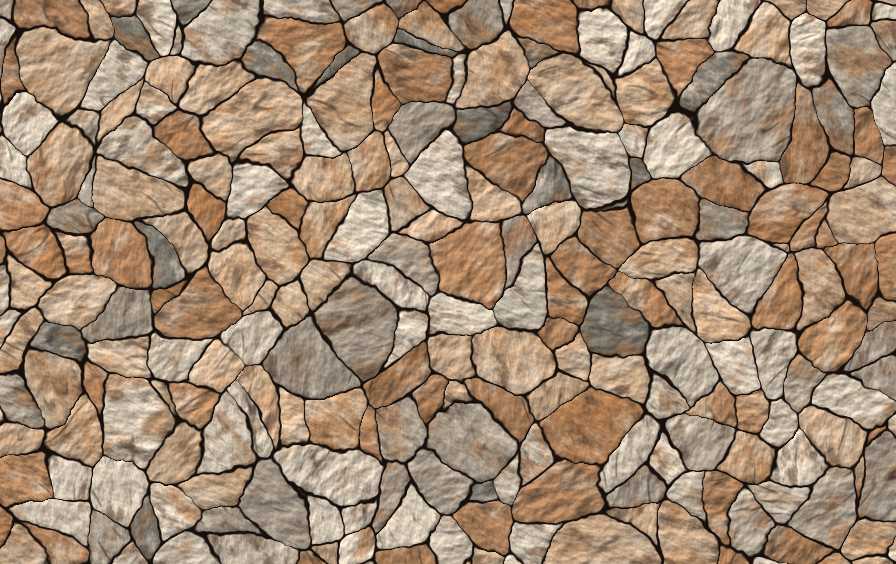
A WebGL 1 fragment shader for this texture:

```glsl
precision highp float;
// Dry-stacked wall of split, rust-stained stones in hard sunlight.
// A weighted Voronoi diagram lays out straight-sided stones of mixed size;
// oriented gradient noise adds chipped relief, stains and ragged edges.
uniform vec2 u_resolution;

#define COLUMNS 19.0
#define SIZE_SPREAD 0.62
#define JITTER 1.0
#define GAP 0.021
#define CORNER 34.0
#define RAGGED 0.055
#define RELIEF 0.62
#define STAIN 0.62
#define LIGHT vec2(-0.5, 0.866)

vec2 hash2(vec2 p) {
  vec3 q = fract(vec3(p.xyx) * vec3(0.1031, 0.1030, 0.0973));
  q += dot(q, q.yzx + 33.33);
  return fract((q.xx + q.yz) * q.zy);
}

float gradDot(vec2 cell, vec2 offset) {
  float a = 6.2832 * hash2(cell + 211.0).x;
  return dot(vec2(cos(a), sin(a)), offset);
}

float noise(vec2 p) {
  vec2 i = floor(p), f = p - i;
  vec2 u = f * f * f * (f * (f * 6.0 - 15.0) + 10.0);
  vec2 e = vec2(1.0, 0.0);
  return 1.4 * mix(mix(gradDot(i, f), gradDot(i + e, f - e), u.x),
                   mix(gradDot(i + e.yx, f - e.yx), gradDot(i + 1.0, f - 1.0), u.x), u.y);
}

float fbm(vec2 p) {
  float sum = 0.0, amp = 0.55;
  for (int i = 0; i < 5; i++) {
    sum += amp * noise(p);
    p = mat2(1.6, 1.2, -1.2, 1.6) * p + 17.3;
    amp *= 0.58;
  }
  return sum;
}

vec2 center(vec2 id) { return id + 0.5 + JITTER * (hash2(id) - 0.5); }

float weight(vec2 id) {
  float h = hash2(id + 57.0).x;
  return SIZE_SPREAD * h * h;
}

// Distance to the stone edge (x) and the outward edge normal (yz).
vec3 stoneEdge(vec2 p, out vec2 id) {
  vec2 base = floor(p);
  float best = 1e3;
  id = base;
  for (int y = -2; y <= 2; y++) for (int x = -2; x <= 2; x++) {
    vec2 c = base + vec2(x, y), d = center(c) - p;
    float power = dot(d, d) - weight(c);
    if (power < best) { best = power; id = c; }
  }
  vec2 own = center(id), normal = vec2(0.0);
  float sum = 1e-12;
  for (int y = -2; y <= 2; y++) for (int x = -2; x <= 2; x++) {
    vec2 c = base + vec2(x, y), d = center(c) - p, toward = center(c) - own;
    float len = length(toward);
    if (len > 0.001) {
      float gap = (dot(d, d) - weight(c) - best) / (2.0 * len);
      float w = exp(-CORNER * gap);
      sum += w;
      normal += w * toward / len;
    }
  }
  return vec3(-log(sum) / CORNER, normal / sum);
}

vec3 stoneColor(float h) {
  vec3 c = vec3(0.80, 0.75, 0.68);
  c = mix(c, vec3(0.77, 0.65, 0.53), step(0.26, h));
  c = mix(c, vec3(0.63, 0.58, 0.52), step(0.55, h));
  c = mix(c, vec3(0.67, 0.50, 0.36), step(0.73, h));
  return mix(c, vec3(0.48, 0.46, 0.42), step(0.93, h));
}

// Chipped surface: layered lumps with creased ridges.
float height(vec2 q) {
  return fbm(q * vec2(1.7, 2.7)) - 0.5 * abs(noise(q * vec2(2.3, 3.6) + 61.0));
}

void main() {
  float px = COLUMNS / u_resolution.x;
  vec2 p = gl_FragCoord.xy * px + 40.0;

  // Broad stretching of the layout, then ragged stone outlines
  vec2 w = p + 0.65 * vec2(noise(p * 0.4), noise(p * 0.4 + 71.0));
  w += RAGGED * vec2(noise(p * 2.7), noise(p * 2.7 + 31.0));
  w += 0.5 * RAGGED * vec2(noise(p * 7.0), noise(p * 7.0 + 13.0));
  vec2 id;
  vec3 edge = stoneEdge(w, id);
  vec2 tone = hash2(id + 19.0), kind = hash2(id + 131.0);

  // Layer direction and relief, lit by a small step toward the sun
  float angle = 3.1416 * tone.x, ca = cos(angle), sa = sin(angle);
  mat2 turn = mat2(ca, -sa, sa, ca);
  vec2 q = turn * p + id * 5.7;
  float h = height(q);
  float slope = h - height(q + turn * LIGHT * 0.06);

  // Mineral color: rust stains, pale crust and dark weathering
  vec3 col = stoneColor(kind.x);
  float patches = fbm(q * vec2(0.9, 1.5) + 43.0);
  float rust = smoothstep(-0.02, 0.4, patches + 0.3 * (kind.y - 0.65));
  col = mix(col, vec3(0.62, 0.42, 0.26), rust * STAIN * (0.3 + 0.7 * kind.y));
  col = mix(col, vec3(0.79, 0.73, 0.66), 0.6 * smoothstep(0.03, 0.4, -patches));
  float weathering = smoothstep(0.1, 0.5, fbm(q * vec2(1.2, 2.4) + 95.0));
  col = mix(col, vec3(0.38, 0.29, 0.22), 0.6 * weathering);
  col *= 0.94 + 0.14 * tone.y;

  // Sunlit relief, short cracks and narrow beveled rims
  float facing = dot(edge.yz, LIGHT);
  float rim = 1.0 - smoothstep(0.02, 0.15, edge.x);
  float crack = 1.0 - smoothstep(0.0, 0.11, abs(noise(q * vec2(0.7, 2.2) + 9.0)));
  crack *= smoothstep(0.1, 0.5, noise(q * 1.3 + 87.0));
  float light = 1.0 + RELIEF * clamp(slope, -0.8, 0.35) + 0.10 * h;
  light += rim * (0.14 * facing - 0.06);
  light *= 1.0 - 0.35 * crack;
  col *= clamp(light, 0.3, 1.25);

  // Dark joints, wider where a stone shades its lower right side
  float joint = GAP * (1.0 - 0.9 * facing + 1.3 * noise(p * 1.1 + 5.0));
  float blur = max(0.7 * px, 0.02);
  float solid = smoothstep(-blur, blur, edge.x - joint);
  vec3 shade = vec3(0.085, 0.06, 0.045);
  col = mix(shade, col, solid);
  gl_FragColor = vec4(clamp(col, 0.0, 1.0), 1.0);
}
```
